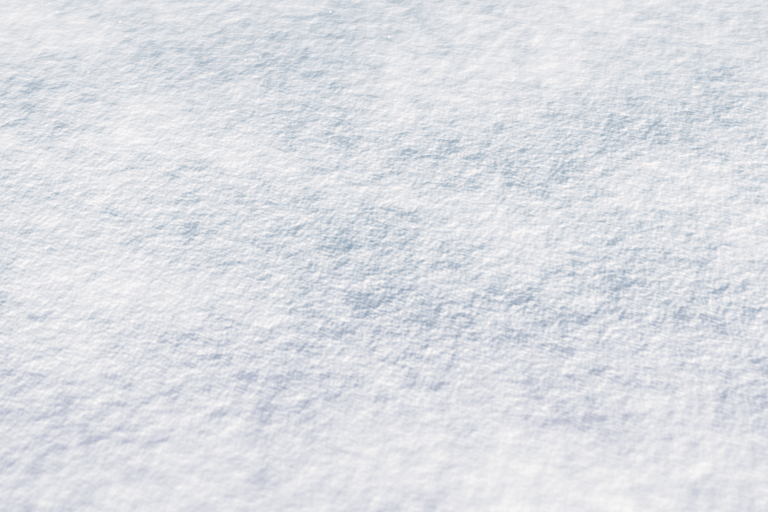
A Shadertoy shader for this texture:

```glsl
// Sunlit powder snow: soft blue hollows, fine grains and shallow focus.

float hash(vec2 cell) {
    uvec2 k = uvec2(ivec2(cell)) * uvec2(1597u, 3812u) + 7919u;
    uint n = (k.x ^ (k.y << 9)) * 277803u;
    n = (n ^ (n >> 15)) * 739391u;
    n = (n ^ (n >> 13)) * 50331u;
    return float((n ^ (n >> 16)) & 65535u) / 65536.0;
}

float cornerSlope(vec2 cell, vec2 offset) {
    float angle = 6.2832 * hash(cell);
    return dot(vec2(cos(angle), sin(angle)), offset);
}

float gradientNoise(vec2 p) {
    vec2 i = floor(p), f = fract(p);
    vec2 u = f * f * f * (f * (f * 6.0 - 15.0) + 10.0);
    vec2 e = vec2(1, 0);
    return mix(mix(cornerSlope(i, f), cornerSlope(i + e, f - e), u.x),
               mix(cornerSlope(i + e.yx, f - e.yx), cornerSlope(i + 1.0, f - 1.0), u.x), u.y);
}

// Height of the grainy crust; fine octaves fade out of focus.
float crust(vec2 p, float focus) {
    float height = 0.0, weight = 1.0;
    p *= 24.0;
    for (int i = 0; i < 4; i++) {
        height += weight * gradientNoise(p);
        weight *= mix(0.56, 0.79, focus);
        p = mat2(0.98, 0.2, -0.2, 0.98) * p * 1.87 + 17.3;
    }
    return height;
}

// Broad drifts and hollows, stretched sideways.
float drifts(vec2 p) {
    p.y += 0.22 * p.x;
    return gradientNoise(p * vec2(2.1, 2.6) + 4.7)
         + 0.6 * gradientNoise(p * vec2(4.7, 5.5) + 31.2)
         + 0.35 * gradientNoise(p * vec2(10.0, 13.0) + 11.6);
}

// Scattered ice crystals that catch the sun.
float glints(vec2 p) {
    vec2 cell = floor(p * 32.0);
    vec2 centre = 0.25 + 0.5 * vec2(hash(cell + 71.0), hash(cell + 137.0));
    float d = length(fract(p * 32.0) - centre);
    return step(0.965, hash(cell + 211.0)) * (1.0 - smoothstep(0.03, 0.13, d));
}

void mainImage(out vec4 fragColor, in vec2 fragCoord) {
    vec2 p = fragCoord / iResolution.y;

    // The ground recedes towards the top.
    float depth = 1.0 / (1.7 - 0.6 * p.y);
    vec2 ground = vec2((p.x - 0.75) * 1.4, 4.9) * depth;
    float focus = smoothstep(0.0, 0.4, p.y) * (1.0 - smoothstep(0.65, 1.05, p.y));

    // Light from behind shades the near side of each grain.
    float drift = drifts(ground);
    float relief = crust(ground, focus) - crust(ground + vec2(-0.003, 0.006), focus);
    float clumps = gradientNoise(ground * vec2(17.0, 20.0) + 53.0)
                 + 0.7 * gradientNoise(ground * vec2(37.0, 41.0) + 89.0);

    float light = 0.77 + 0.34 * drift + 0.2 * clumps;
    light += relief * clamp(0.58 - 0.35 * drift, 0.35, 0.85);

    // Deep pits gather where the hollows are roughest.
    float pit = smoothstep(0.1, 0.65, clumps * -0.7 - relief * 0.45 - drift * 0.4);
    light -= 0.28 * pit * mix(0.5, 1.0, focus);
    light = clamp(light, -0.45, 1.25);

    vec3 shade = mix(vec3(0.7, 0.72, 0.79), vec3(0.68, 0.735, 0.785), smoothstep(0.1, 0.6, p.y));
    vec3 snow = mix(shade, vec3(0.92, 0.92, 0.93), light);
    snow = mix(snow, vec3(0.98), 0.8 * glints(p) * smoothstep(0.6, 0.95, p.y));
    fragColor = vec4(snow, 1.0);
}
```
